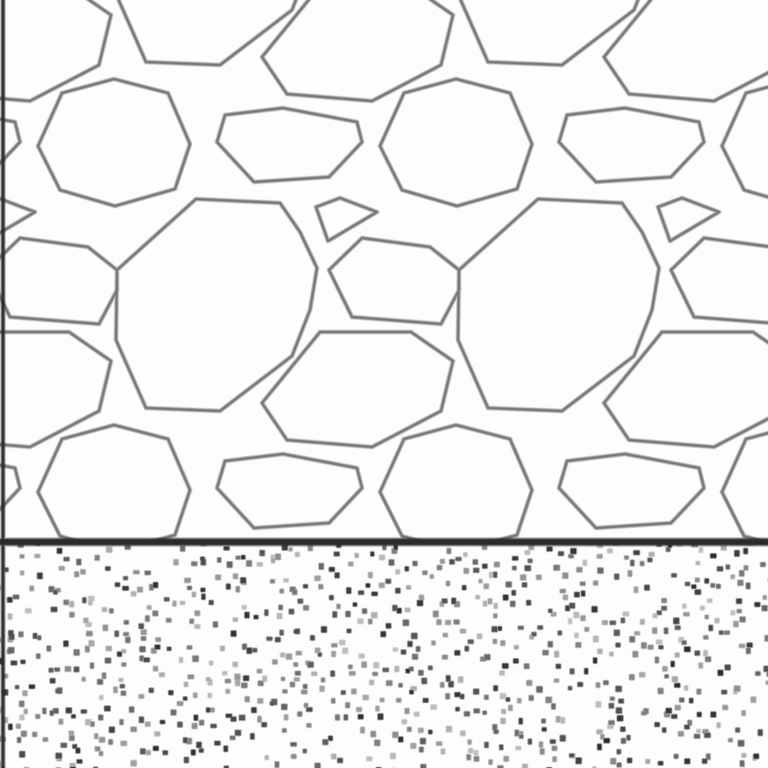
Give the GLSL for this pattern, as a Shadertoy shader.

```glsl
const float GRID = 768.0;                  // design units per canvas height
const vec2  PERIOD = vec2(342.0, 346.0);   // repeat of the stone layout
const float GROUND_Y = 226.0;
const float GROUND_HALF = 3.8;
const float WALL_X = 3.0;
const float WALL_HALF = 1.9;
const float LINE_HALF = 1.7;
const float LINE_SOFT = 1.6;
const float GRAIN_CELL = 11.0;
const float GRAIN_DENSITY = 0.53;
const vec3  PAPER = vec3(0.992);
const vec3  PENCIL = vec3(0.46);
const vec3  INK = vec3(0.17);

// Stone outlines, each relative to its own centre
const vec2 BOULDER[10] = vec2[10](
    vec2(-20, 106), vec2(64, 102), vec2(84, 73), vec2(101, 37), vec2(94, -5),
    vec2(76, -51), vec2(4, -106), vec2(-70, -103), vec2(-100, -35), vec2(-99, 35));
const vec2 COBBLE[7] = vec2[7](
    vec2(-32, 43), vec2(36, 34), vec2(65, 11), vec2(65, -9),
    vec2(47, -43), vec2(-42, -36), vec2(-65, 11));
const vec2 SLAB[7] = vec2[7](
    vec2(-37, 58), vec2(54, 58), vec2(96, 29), vec2(84, -21),
    vec2(15, -57), vec2(-70, -50), vec2(-95, -13));
const vec2 ROUND_STONE[8] = vec2[8](
    vec2(0, 64), vec2(54, 50), vec2(76, -1), vec2(61, -46),
    vec2(1, -63), vec2(-54, -47), vec2(-76, -3), vec2(-52, 50));
const vec2 FLAT_STONE[7] = vec2[7](
    vec2(-65, 30), vec2(-7, 37), vec2(67, 23), vec2(72, 3),
    vec2(39, -32), vec2(-36, -37), vec2(-73, 3));
const vec2 CHIP[4] = vec2[4](
    vec2(-30, 13), vec2(-6, 22), vec2(31, 8), vec2(-18, -21));

float hash(vec2 p) {
    return fract(sin(dot(p, vec2(127.1, 311.7))) * 43758.5453);
}

float segmentDistance(vec2 p, vec2 a, vec2 b) {
    vec2 ab = b - a;
    return length(p - a - ab * clamp(dot(p - a, ab) / dot(ab, ab), 0.0, 1.0));
}

// Offset from the nearest repeat of a stone centre
vec2 wrapAround(vec2 p, vec2 centre) {
    vec2 q = p - centre;
    return q - PERIOD * floor(q / PERIOD + 0.5);
}

#define OUTLINE(v, c) q = wrapAround(p, c); for (int i = 0; i < v.length(); i++) d = min(d, segmentDistance(q, v[i], v[(i + 1) % v.length()]));

float stoneDistance(vec2 p) {
    float d = GRID;
    vec2 q;
    OUTLINE(BOULDER, vec2(216, 463))
    OUTLINE(COBBLE, vec2(394, 487))
    OUTLINE(SLAB, vec2(357, 378))
    OUTLINE(ROUND_STONE, vec2(114, 625))
    OUTLINE(FLAT_STONE, vec2(290, 623))
    OUTLINE(CHIP, vec2(346, 548))
    return d;
}

float stroke(float d, float halfWidth, float soft) {
    return 1.0 - smoothstep(halfWidth - soft, halfWidth + soft, d);
}

// Jittered grains of varied size and darkness
float grains(vec2 p) {
    vec2 home = floor(p / GRAIN_CELL);
    float ink = 0.0;
    for (int y = -1; y <= 1; y++)
    for (int x = -1; x <= 1; x++) {
        vec2 cell = home + vec2(x, y);
        if (hash(cell + 3.7) > GRAIN_DENSITY) continue;
        vec2 jitter = vec2(hash(cell + 17.3), hash(cell + 41.9));
        vec2 q = abs(p - (cell + jitter) * GRAIN_CELL);
        vec2 size = mix(vec2(1.3), vec2(3.4), vec2(hash(cell + 5.1), hash(cell + 8.6)));
        float d = length(max(q - size * 0.6, 0.0));
        float dark = mix(0.3, 1.0, hash(cell + 29.2));
        ink = max(ink, dark * (1.0 - smoothstep(0.0, 2.6, d)));
    }
    return ink;
}

void mainImage(out vec4 fragColor, in vec2 fragCoord) {
    vec2 p = fragCoord / iResolution.y * GRID;
    vec3 color = PAPER;

    // Stones above, grains below
    if (p.y > GROUND_Y)
        color = mix(color, PENCIL, stroke(stoneDistance(p), LINE_HALF, LINE_SOFT));
    else
        color = mix(color, INK, grains(p));

    // Ground line and left wall
    float ground = stroke(abs(p.y - GROUND_Y), GROUND_HALF, 2.0);
    float wall = stroke(abs(p.x - WALL_X), WALL_HALF, 1.8);
    color = mix(color, INK, max(ground, wall));

    fragColor = vec4(color, 1.0);
}
```
